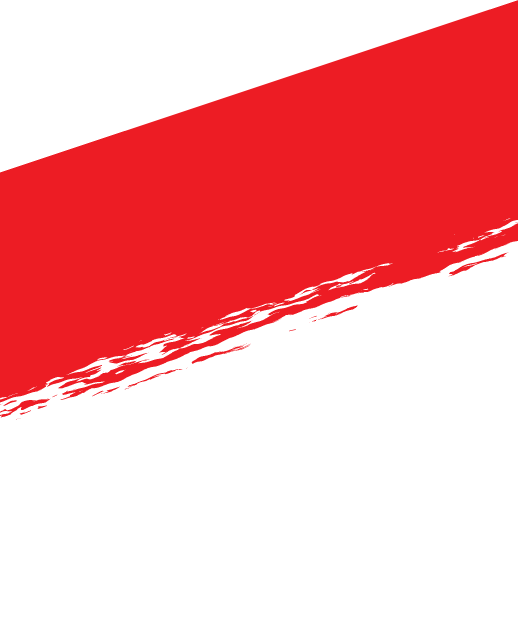
A WebGL 1 fragment shader for this background:

```glsl
precision highp float;
// A slanted red band on white: its upper edge is straight, its lower edge is
// torn like a dry brush stroke. Stretched cellular noise gives the flakes, and
// a coverage field along and across the stroke decides which are painted.

uniform vec2 u_resolution;

vec2 hash2(vec2 p) {
  return fract(sin(vec2(dot(p, vec2(127.1, 311.7)), dot(p, vec2(269.5, 183.3)))) * 4375.85);
}

// Random value of the nearest cell: flat, sharp-edged flakes
float flakes(vec2 p) {
  vec2 base = floor(p);
  float nearest = 9.0;
  float value = 0.0;
  for (int j = -1; j <= 1; j++) {
    for (int i = -1; i <= 1; i++) {
      vec2 cell = base + vec2(float(i), float(j));
      vec2 toPoint = cell + hash2(cell) - p;
      float dist = dot(toPoint, toPoint);
      if (dist < nearest) {
        nearest = dist;
        value = hash2(cell + 41.3).x;
      }
    }
  }
  return value;
}

// Soft bump of height 1 around a centre
float bump(float x, float centre, float width) {
  float k = (x - centre) / width;
  return exp(-k * k);
}

// Share of paint at t along the stroke and d above its lower guide line
float coverage(float t, float d) {
  // Dry zone, fading into solid paint above
  float dry = mix(0.32, 0.56, smoothstep(0.02, 0.17, t));
  dry += 0.45 * bump(t, 0.80, 0.09);
  float dryTop = mix(3.2, 5.1, smoothstep(0.03, 0.17, t));
  float paint = mix(dry, 1.0, smoothstep(dryTop - 1.3, dryTop + 0.7, d));

  // Wet lower part near the right end
  paint = max(paint, smoothstep(0.68, 0.77, t) * (1.0 - smoothstep(2.4, 3.4, d)));

  // Ragged lower limit
  float lower = -0.4 + 1.6 * t - 0.4 * bump(t, 0.83, 0.07)
    + 0.7 * smoothstep(0.1, 0.4, t) * (1.0 - smoothstep(0.62, 0.8, t));
  paint *= smoothstep(lower - 0.3, lower + 0.3, d);

  // Long wet streak crossing the dry zone
  float streak = 1.0 - smoothstep(0.35, 0.75, abs(d + 0.2 - 3.8 * t));
  paint = max(paint, streak * smoothstep(0.12, 0.25, t) * (1.0 - smoothstep(0.74, 0.82, t)));

  // Loose trail of specks below
  float present = bump(t, 0.41, 0.16) + 0.6 * bump(t, 0.2, 0.06)
    + 0.7 * bump(t, 0.64, 0.04) + 0.9 * bump(t, 0.91, 0.05);
  float trail = 0.72 * bump(d, -1.5 + 1.4 * t, 0.42) * min(present, 1.0);
  return max(paint, trail);
}

// 1 where the stroke is painted, 0 on bare ground
float stroke(vec2 uv) {
  float t = uv.x;
  float d = (uv.y - 0.343 - 0.2693 * t) * 100.0;
  if (d > 38.75 || d < -3.0) return 0.0;
  if (d > 8.0) return 1.0;
  // Layered sines make the bristle marks waver
  float waver = 0.12 * sin(t * 61.0 + d * 1.3) + 0.06 * sin(t * 173.0 - d * 2.1);
  float coarse = flakes(vec2(t * 19.0 + d * 0.4, (d + waver) * 2.5));
  float fine = flakes(vec2(t * 55.0 - d * 0.3, (d + waver) * 3.9) + 17.0);
  return step(mix(coarse, fine, 0.33), coverage(t, d + waver));
}

void main() {
  // Average a 3 by 3 grid of samples to smooth every edge
  float ink = 0.0;
  for (int j = -1; j <= 1; j++) {
    for (int i = -1; i <= 1; i++) {
      vec2 offset = vec2(float(i), float(j)) / 3.0;
      ink += stroke((gl_FragCoord.xy + offset) / u_resolution) / 9.0;
    }
  }
  vec3 white = vec3(1.0);
  vec3 red = vec3(0.93, 0.11, 0.14);
  gl_FragColor = vec4(mix(white, red, ink), 1.0);
}
```
